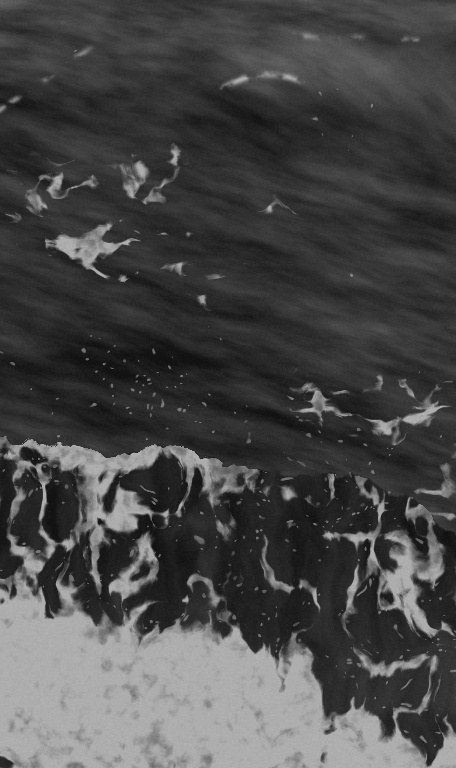
This texture is drawn by a Shadertoy shader. Its source:

```glsl
// Stormy grey sea seen from above: rippled water, scattered foam patches,
// a breaking crest with laced foam on its face, and a churned white pool.
// Soft blobs set foam density; warped ridged noise cuts it into lace.

const float WATER_TONE = 0.185;
const float FACE_TONE = 0.125;
const float FACE_FOAM = 0.36;
const float FOAM_DARK = 0.36;
const float FOAM_LIGHT = 0.68;
const float RIPPLE_TILT = 0.28;
const float KNOT_STEP = 0.075;
const float GRAIN = 0.022;

// Heights of the breaking crest and of the white pool, left to right.
const float CREST[9] = float[](.428, .427, .408, .420, .397, .383, .380, .358, .300);
const float POOL[9] = float[](.215, .210, .195, .155, .168, .140, .080, .035, .020);

// Blobs are centre.xy, radius.zw; each list has matching strengths.
const vec4 PATCH[9] = vec4[](
    vec4(.07, .735, .085, .05), vec4(.21, .775, .04, .045), vec4(.13, .68, .08, .028),
    vec4(.265, .655, .05, .03), vec4(.262, .606, .028, .014), vec4(.36, .725, .07, .028),
    vec4(.41, .47, .03, .04), vec4(.52, .475, .08, .05), vec4(.56, .37, .05, .06));
const float PATCH_FOAM[9] = float[](.48, .50, .50, .30, .55, .28, .42, .42, .38);
const vec4 STREAK[6] = vec4[](
    vec4(.13, .31, .05, .08), vec4(.34, .33, .06, .06), vec4(.47, .255, .04, .025),
    vec4(.32, .245, .07, .02), vec4(.42, .15, .035, .07), vec4(.57, .26, .05, .03));
const float STREAK_FOAM[6] = float[](.12, -.28, .20, .16, -.20, .14);
const vec4 SWELL[6] = vec4[](
    vec4(.14, .86, .14, .035), vec4(.36, .85, .10, .04), vec4(.18, .50, .20, .085),
    vec4(.50, .76, .15, .15), vec4(.10, .60, .14, .025), vec4(.42, .57, .12, .07));
const float SWELL_LIGHT[6] = float[](-.045, -.035, -.055, .025, .03, .015);

float hash(vec2 p) {
    vec3 q = fract(p.xyx * vec3(.1031, .1030, .0973));
    q += dot(q, q.yzx + 33.33);
    return fract((q.x + q.y) * q.z);
}

float noise(vec2 p) {
    vec2 i = floor(p), f = fract(p);
    f = f * f * (3.0 - 2.0 * f);
    return mix(mix(hash(i), hash(i + vec2(1, 0)), f.x),
               mix(hash(i + vec2(0, 1)), hash(i + vec2(1, 1)), f.x), f.y);
}

float fbm(vec2 p) {
    float sum = 0.0, amp = 0.533;
    for (int i = 0; i < 4; i++) {
        sum += amp * noise(p);
        p = mat2(1.6, 1.2, -1.2, 1.6) * p + 17.3;
        amp *= 0.5;
    }
    return sum;
}

float ridge(vec2 p) { return 1.0 - abs(2.0 * noise(p) - 1.0); }

float blob(vec2 p, vec4 b) {
    vec2 d = (p - b.xy) / b.zw;
    return exp(-dot(d, d));
}

float profile(float knots[9], float x) {
    float k = clamp(x / KNOT_STEP, 0.0, 7.999);
    int i = int(k);
    return mix(knots[i], knots[i + 1], smoothstep(0.0, 1.0, fract(k)));
}

// Thin broken whitecap following a height.
float whitecap(vec2 p, float height, float left, float right) {
    float span = smoothstep(left, left + .03, p.x) * (1.0 - smoothstep(right - .03, right, p.x));
    float d = (p.y - height) / .0045;
    return span * exp(-d * d) * smoothstep(.42, .65, fbm(p * 45.0));
}

float water(vec2 p) {
    float far = smoothstep(.78, 1.0, p.y);
    vec2 q = vec2(p.x, p.y + RIPPLE_TILT * p.x * (1.0 - .6 * far));
    q.y += .02 * (fbm(p * 8.0) - .5);
    float tone = WATER_TONE + .09 * far;
    for (int i = 0; i < 6; i++) tone += SWELL_LIGHT[i] * blob(p, SWELL[i]);
    tone += (.22 + .15 * far) * (fbm(q * vec2(9, 38)) - .5);
    return tone + .10 * (fbm(q * vec2(32, 120)) - .5);
}

// Tiny droplets, one per cell, kept with the given chance.
float specks(vec2 p, float chance) {
    vec2 g = p * 120.0, cell = floor(g);
    vec2 centre = .3 + .4 * vec2(hash(cell + 3.1), hash(cell + 8.7));
    float radius = .12 + .2 * hash(cell + 5.5);
    float dotMask = 1.0 - smoothstep(radius - .1, radius + .1, length(fract(g) - centre));
    return dotMask * step(hash(cell), chance);
}

void mainImage(out vec4 fragColor, in vec2 fragCoord) {
    vec2 p = fragCoord / iResolution.y;
    vec2 warp = vec2(fbm(p * 14.0), fbm(p * 14.0 + 41.0)) - .5;
    vec2 ragged = p + .07 * warp;

    // Breaking crest, wave face and pool masks.
    float depth = profile(CREST, p.x) - p.y + .022 * (fbm(p * 50.0) - .5);
    float face = smoothstep(-.002, .003, depth);
    float pool = smoothstep(-.035, .035, profile(POOL, p.x) - ragged.y);

    // Foam density.
    float open = 0.0, broken = FACE_FOAM;
    for (int i = 0; i < 9; i++) open += PATCH_FOAM[i] * blob(ragged, PATCH[i]);
    for (int i = 0; i < 6; i++) broken += STREAK_FOAM[i] * blob(ragged, STREAK[i]);
    float lip = mix(.65, .15, smoothstep(.25, .34, p.x));
    broken += lip * exp(-max(depth, 0.0) / .022) + .75 * pool;
    float density = mix(min(open, .62), broken, face);

    // Lace: stretched along the fall on the face, flattened on open water.
    vec2 q = (p + .055 * warp) * (depth > 0.0 ? vec2(1.1, .75) : vec2(.8, 1.25));
    float lace = .55 * ridge(q * 25.0) + .3 * ridge(q * 58.0) + .32 * fbm(q * 95.0);
    float cut = 1.10 - .78 * density;
    float foam = smoothstep(cut - .07, cut + .11, lace) * smoothstep(.06, .16, density);

    // Whitecaps and spray.
    foam = max(foam, .8 * whitecap(p, .857 + .68 * p.x, -.04, .13));
    foam = max(foam, whitecap(p, .903 - 5.0 * (p.x - .35) * (p.x - .35), .26, .41));
    foam = max(foam, .6 * whitecap(p, .953 - .04 * (p.x - .4), .36, .58));
    float spray = blob(p, vec4(.19, .49, .10, .06)) + .8 * blob(p, vec4(.43, .42, .10, .05))
                + .6 * blob(p, vec4(.37, .87, .07, .04)) + .8 * face * (1.0 - pool);
    foam = max(foam, .6 * specks(ragged, .16 * spray));

    // Shading.
    float faceTone = FACE_TONE + .16 * (fbm(p * vec2(45, 16) + warp * 2.0) - .5);
    faceTone += .06 * smoothstep(.3, .1, p.y);
    float tone = mix(water(p), faceTone, face);
    float churn = fbm(p * 22.0 + warp * 5.0) * .6 + fbm(p * 85.0) * .4;
    float light = mix(FOAM_DARK, FOAM_LIGHT, smoothstep(.22, .62, churn + .12 * pool));
    tone = mix(tone, light, foam);
    tone += GRAIN * (hash(floor(p * 512.0)) - .5);
    fragColor = vec4(vec3(clamp(tone, .07, .7)), 1.0);
}
```
